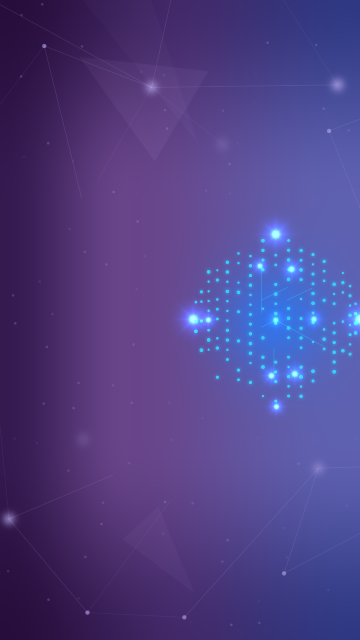
Give the GLSL for this background, as a WebGL 1 fragment shader.

```glsl
precision highp float;
// Violet-to-blue backdrop with a faint node network and a glowing sphere of dots.
uniform vec2 u_resolution;

#define SPHERE_CENTER vec2(0.766, 0.889)
#define SPHERE_RADIUS 0.238
#define COLUMN_STEP 0.15
#define ROW_STEP 0.027
#define DOT_SIZE 0.0045
#define DOT_DENSITY 0.66
#define DUST_CELL 0.085
#define LINE_WIDTH 0.0009
#define LINE_ALPHA 0.15
#define DOT_COLOR vec3(0.22, 0.80, 1.0)
#define GLOW_COLOR vec3(0.17, 0.47, 0.95)
#define NODE_COLOR vec3(0.72, 0.66, 0.93)

float pixel; // width of one pixel in canvas units

float hash(vec2 p) {
  return fract(sin(dot(p, vec2(127.1, 311.7))) * 43758.5);
}

float disc(vec2 p, float radius) {
  return clamp((radius - length(p)) / pixel + 0.5, 0.0, 1.0);
}

float segment(vec2 p, vec2 a, vec2 b) {
  vec2 pa = p - a, ba = b - a;
  float d = length(pa - ba * clamp(dot(pa, ba) / dot(ba, ba), 0.0, 1.0));
  return clamp((LINE_WIDTH - d) / pixel + 0.5, 0.0, 1.0);
}

float halo(vec2 p, float size) {
  return exp(-dot(p, p) / (size * size));
}

// Soft-edged triangle with clockwise corners
float edgeSide(vec2 p, vec2 a, vec2 b) {
  vec2 e = normalize(b - a);
  return smoothstep(-pixel, pixel, dot(p - a, vec2(e.y, -e.x)));
}
float facet(vec2 p, vec2 a, vec2 b, vec2 c) {
  return edgeSide(p, a, b) * edgeSide(p, b, c) * edgeSide(p, c, a);
}

// Bright core, blue halo and eight tapering rays
vec3 star(vec2 p, float size) {
  p /= size;
  float rays = 0.0;
  for (int i = 0; i < 4; i++) {
    rays += exp(-abs(p.x) * 9.0 - abs(p.y) * 2.2);
    p = mat2(0.7071, 0.7071, -0.7071, 0.7071) * p;
  }
  return vec3(0.12, 0.30, 0.95) * (0.5 * rays + 0.5 * halo(p, 0.8))
       + DOT_COLOR * halo(p, 0.27);
}

// Horizontal ramps for the bright middle and the dark ends, blended by height
vec3 backdrop(vec2 p) {
  vec3 middle = mix(vec3(0.20, 0.10, 0.31), vec3(0.41, 0.27, 0.54), smoothstep(0.0, 0.36, p.x));
  middle = mix(middle, vec3(0.37, 0.38, 0.69), smoothstep(0.34, 0.95, p.x));
  vec3 ends = mix(vec3(0.15, 0.05, 0.23), vec3(0.26, 0.16, 0.41), smoothstep(0.0, 0.55, p.x));
  ends = mix(ends, vec3(0.18, 0.22, 0.51), smoothstep(0.45, 1.0, p.x));
  return mix(middle, ends, smoothstep(0.33, 0.92, abs(p.y - 0.89)));
}

// Dots in columns that crowd together towards the sides of the sphere
float sphereDots(vec2 q) {
  float column = floor(asin(clamp(q.x / SPHERE_RADIUS, -1.0, 1.0)) / COLUMN_STEP + 0.5);
  float shift = hash(vec2(column, 4.0));
  float row = floor(q.y / ROW_STEP + shift + 0.5);
  vec2 id = vec2(column, row);
  vec2 spot = vec2(SPHERE_RADIUS * sin(column * COLUMN_STEP), (row - shift) * ROW_STEP);
  float shown = step(length(spot), SPHERE_RADIUS * 0.97) * step(hash(id), DOT_DENSITY);
  float size = DOT_SIZE * mix(0.55, 1.1, hash(id + 17.0));
  return shown * (disc(q - spot, size) + 0.3 * halo(q - spot, size * 1.8));
}

float dust(vec2 p) {
  vec2 id = floor(p / DUST_CELL);
  vec2 spot = (id + 0.2 + 0.6 * vec2(hash(id), hash(id + 31.0))) * DUST_CELL;
  return step(hash(id + 7.0), 0.36) * disc(p - spot, 0.0035) * hash(id + 3.0);
}

void main() {
  pixel = 1.0 / u_resolution.x;
  vec2 p = gl_FragCoord.xy * pixel;
  vec2 q = p - SPHERE_CENTER;
  vec3 color = backdrop(p);

  // Translucent facets
  color += 0.030 * facet(p, vec2(0.22, 1.62), vec2(0.579, 1.58), vec2(0.43, 1.33));
  color += 0.015 * facet(p, vec2(0.23, 1.778), vec2(0.42, 1.778), vec2(0.55, 1.38));
  color += 0.020 * facet(p, vec2(0.34, 0.28), vec2(0.44, 0.37), vec2(0.54, 0.13));

  // Network nodes
  vec2 a = vec2(0.123, 1.650), b = vec2(0.421, 1.535), c = vec2(0.938, 1.542);
  vec2 d = vec2(0.914, 1.414), e = vec2(0.025, 0.336), f = vec2(0.243, 0.076);
  vec2 g = vec2(0.512, 0.063), h = vec2(0.884, 0.477), k = vec2(0.789, 0.185);

  float net = segment(p, a, b) + segment(p, b, c) + segment(p, b, vec2(0.475, 1.778));
  net += segment(p, a, vec2(0.227, 1.227)) + segment(p, b, vec2(0.0, 1.765));
  net += 0.5 * (segment(p, b, vec2(0.273, 1.28)) + segment(p, a, vec2(0.0, 1.488)));
  net += 0.5 * (segment(p, b, vec2(0.618, 1.377)) + segment(p, c, vec2(0.787, 1.778)));
  net += segment(p, d, vec2(1.0, 1.447)) + segment(p, d, vec2(1.0, 1.2));
  net += segment(p, e, f) + segment(p, e, vec2(0.313, 0.458)) + segment(p, g, h);
  net += segment(p, h, k) + segment(p, k, vec2(1.0, 0.296)) + segment(p, h, vec2(1.0, 0.481));
  net += 0.5 * (segment(p, f, g) + segment(p, f, vec2(0.475, 0.389)) + segment(p, e, vec2(0.0, 0.597)));
  float nodes = disc(p - a, 0.006) + disc(p - d, 0.006) + disc(p - f, 0.006) + disc(p - g, 0.006) + disc(p - k, 0.006);
  float halos = halo(p - b, 0.018) + halo(p - c, 0.019) + halo(p - e, 0.018) + 0.6 * halo(p - h, 0.018);
  halos += 0.25 * (halo(p - vec2(0.618, 1.377), 0.02) + halo(p - vec2(0.231, 0.557), 0.02));
  float away = smoothstep(0.24, 0.5, length(q));
  color = mix(color, NODE_COLOR, min(LINE_ALPHA * net + 0.55 * nodes + 0.6 * halos + 0.25 * dust(p) * away, 0.9));

  // Sphere: glow, inner links, dots
  color = mix(color, GLOW_COLOR, 0.85 * exp(-dot(q, q) / 0.021));
  float links = segment(q, vec2(-0.04, 0.055), vec2(0.032, 0.09)) + segment(q, vec2(0.032, 0.055), vec2(0.1, 0.088));
  links += segment(q, vec2(-0.04, -0.02), vec2(0.0)) + segment(q, vec2(0.0), vec2(0.13, -0.072));
  links += segment(q, vec2(-0.005, -0.08), vec2(-0.005, -0.15)) + segment(q, vec2(-0.04, 0.15), vec2(-0.04, 0.02));
  color = mix(color, DOT_COLOR, min(0.4 * links + sphereDots(q), 1.0));

  // Stars at the tips and among the dots
  color += star(q - vec2(-0.229, 0.002), 0.042) + star(q - vec2(0.0, 0.238), 0.04) + star(q - vec2(0.234, 0.002), 0.042);
  color += star(q - vec2(-0.187, 0.0), 0.022) + star(q - vec2(0.106, 0.002), 0.022) + star(q - vec2(0.002, -0.241), 0.022);
  color += star(q - vec2(-0.044, 0.15), 0.022) + star(q - vec2(0.044, 0.141), 0.026);
  color += star(q - vec2(0.053, -0.15), 0.026) + star(q - vec2(-0.012, -0.155), 0.024) + star(q, 0.02);
  gl_FragColor = vec4(min(color, 1.0), 1.0);
}
```
